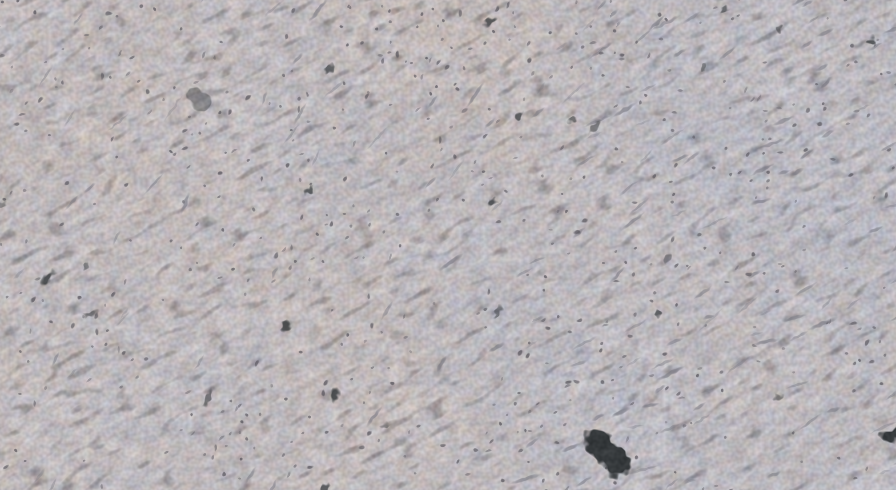
Give the GLSL for this texture, as a Shadertoy shader.

```glsl
// Pale granite slab: layered gradient noise gives a mottled grey-mauve ground,
// hashed cells scatter dark mineral flecks along a flow that turns from steep
// at the left to shallow streaks at the right, and a few ragged blots finish it.

const vec3 GROUND      = vec3(0.742, 0.732, 0.738);
const vec3 WARM_SHIFT  = vec3(0.040, 0.004, -0.040);  // tan to blue-grey axis
const vec3 MAUVE_SHIFT = vec3(0.010, -0.022, 0.008);
const vec3 STREAK_INK  = vec3(0.46, 0.46, 0.50);
const vec3 FLECK_INK   = vec3(0.33, 0.32, 0.35);
const vec3 BLOT_INK    = vec3(0.21, 0.225, 0.235);
const float STEEP      = 0.95;   // flow angle at the left, radians
const float SHALLOW    = 0.50;   // flow angle at the right
const float GRAIN      = 0.085;  // contrast of the fine mottling
const float PIT_DEPTH  = 0.15;   // darkening of the grey pits

vec2 hash2(vec2 p) {
    vec3 q = fract(p.xyx * vec3(0.1031, 0.1030, 0.0973));
    q += dot(q, q.yzx + 33.33);
    return fract((q.xx + q.yz) * q.zy);
}

mat2 rotation(float a) {
    float c = cos(a), s = sin(a);
    return mat2(c, -s, s, c);
}

float cornerSlope(vec2 cell, vec2 offset) {
    float a = 6.2832 * hash2(cell).x;
    return dot(vec2(cos(a), sin(a)), offset);
}

// Gradient noise, centred on zero
float noise(vec2 p) {
    vec2 i = floor(p), f = p - i, e = vec2(0.0, 1.0);
    vec2 u = f * f * f * (f * (f * 6.0 - 15.0) + 10.0);
    return mix(mix(cornerSlope(i, f), cornerSlope(i + e.yx, f - e.yx), u.x),
               mix(cornerSlope(i + e, f - e), cornerSlope(i + e.yy, f - e.yy), u.x), u.y);
}

float rightness(vec2 p) {
    return smoothstep(0.7, 1.5, p.x - 0.35 * (p.y - 0.5));
}

float flowAngle(vec2 p) {
    return mix(STEEP, SHALLOW, rightness(p)) + 0.35 * noise(p * 3.0 + 7.0);
}

// Noise drawn out along the flow, more strongly at the right
float flowNoise(vec2 p, float freq) {
    float steep = noise(rotation(STEEP) * p * vec2(0.75, 1.0) * freq);
    float shallow = noise(rotation(SHALLOW) * p * vec2(0.42, 1.1) * freq + 31.0);
    return mix(steep, shallow, rightness(p));
}

// Coverage of scattered flecks; size is the smallest (length, width) radius
float flecks(vec2 p, float cells, float density, vec2 size, float jitter, float seed) {
    vec2 home = floor(p * cells);
    float cover = 0.0;
    for (int y = -1; y <= 1; y++)
    for (int x = -1; x <= 1; x++) {
        vec2 cell = home + vec2(x, y);
        vec2 centre = (cell + hash2(cell + seed)) / cells;
        vec2 pick = hash2(cell + seed + 17.3);
        vec2 vary = hash2(cell + seed + 41.7);
        float cluster = clamp(1.0 + 2.6 * noise(centre * 5.0 + seed), 0.15, 2.2);
        if (pick.x > density * cluster) continue;
        float angle = flowAngle(centre) + jitter * (pick.y - 0.5);
        vec2 radius = size * (1.0 + vec2(1.4, 0.6) * vary * vary);
        float d = length(rotation(angle) * (p - centre) / radius);
        cover = max(cover, (1.0 - smoothstep(0.5, 1.35, d)) * mix(0.45, 1.0, vary.y));
    }
    return cover;
}

// Ragged blot around a segment
float blot(vec2 p, vec2 a, vec2 b, float radius) {
    vec2 ab = b - a;
    float t = clamp(dot(p - a, ab) / dot(ab, ab), 0.0, 1.0);
    float ragged = 0.016 * noise(p * 28.0) + 0.009 * noise(p * 70.0);
    float d = length(p - a - t * ab) - radius + ragged;
    return 1.0 - smoothstep(-0.003, 0.004, d);
}

void mainImage(out vec4 fragColor, in vec2 fragCoord) {
    vec2 p = fragCoord / iResolution.y;
    float right = rightness(p);

    // Mottled ground: clouds, grains and darker pits
    float clouds = noise(p * 3.5) + 0.6 * noise(p * 9.0 + 5.0);
    float grain = 0.6 * flowNoise(p, 30.0) + 0.85 * flowNoise(p + 3.0, 66.0)
                + 0.9 * noise(p * 122.0);
    float pits = smoothstep(0.12, 0.60, flowNoise(p + 9.0, 52.0) + 0.15 * clouds);
    vec3 col = GROUND + 0.022 * clouds + GRAIN * grain - PIT_DEPTH * pits;

    // Tan, blue-grey and mauve tints
    float warmth = 0.7 * noise(p * 20.0 + 11.0) + 0.8 * noise(p * 62.0 + 23.0)
                 + 0.4 * noise(p * 2.5 + 2.0) + 0.12 - 0.3 * right;
    col += WARM_SHIFT * warmth;
    col += MAUVE_SHIFT * (0.25 + noise(p * 48.0 + 51.0));

    // Flecks, from faint streaks to crisp dark specks
    vec2 rough = p + 0.003 * vec2(noise(p * 80.0 + 3.0), noise(p * 80.0 + 60.0));
    float streaks = flecks(rough, 20.0, mix(0.12, 0.36, right), vec2(0.012, 0.0026), 0.5, 3.0);
    float specks = flecks(rough, 42.0, 0.17, vec2(0.0029, 0.0024), 1.6, 71.0);
    float chips = flecks(p + 3.0 * (rough - p), 10.0, 0.10, vec2(0.0075, 0.0052), 1.2, 137.0);
    col = mix(col, STREAK_INK, 0.60 * streaks);
    col = mix(col, FLECK_INK, 0.72 * specks);
    col = mix(col, BLOT_INK, 0.85 * chips);

    // Large blots: one solid, one at the right edge, one faint
    float solid = blot(p, vec2(1.218, 0.098), vec2(1.262, 0.050), 0.024);
    float edge = blot(p, vec2(1.812, 0.112), vec2(1.845, 0.128), 0.014);
    float faint = blot(p, vec2(0.395, 0.805), vec2(0.415, 0.790), 0.016);
    col = mix(col, BLOT_INK + 0.05 * grain, max(max(solid, edge), 0.42 * faint));

    fragColor = vec4(clamp(col, 0.0, 1.0), 1.0);
}
```
